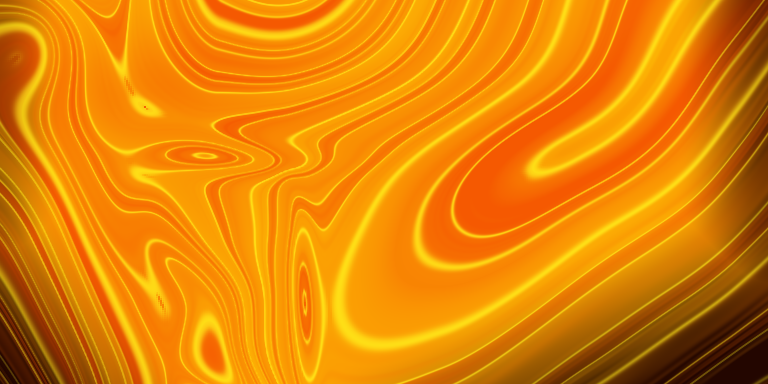
This background is drawn by a Shadertoy shader. Its source:

```glsl
// Molten amber marbling: folded flow bands edged with glowing yellow veins.

float hash1(float n) { return fract(sin(n * 127.1 + 3.7) * 43758.55); }

float hash2(vec2 p) { return fract(sin(dot(p, vec2(127.1, 311.7))) * 43758.55); }

float valueNoise(vec2 p) {
    vec2 i = floor(p), f = fract(p);
    f = f * f * (3.0 - 2.0 * f);
    return mix(mix(hash2(i), hash2(i + vec2(1, 0)), f.x),
               mix(hash2(i + vec2(0, 1)), hash2(i + vec2(1, 1)), f.x), f.y);
}

// Smooth elliptical bump
float hill(vec2 p, vec2 center, vec2 radius) {
    vec2 q = (p - center) / radius;
    return exp(-dot(q, q));
}

// Height field whose level curves are the flow lines
float flowHeight(vec2 p) {
    vec2 warp = vec2(valueNoise(p * 2.6 + 4.0), valueNoise(p * 2.6 + 19.0)) - 0.5;
    p += 0.13 * warp;

    // Long nested tongues opening to the upper right
    vec2 q = p - vec2(1.50, 0.62);
    float along = dot(q, vec2(0.8, 0.6));
    float across = dot(q, vec2(-0.6, 0.8)) - 0.3 * pow(max(along, 0.0), 2.0);
    float height = sqrt(pow(min(along, 0.0) * 0.35, 2.0) + across * across + 0.0004);

    // Rings at the top, steep falling streams at the lower left
    height += 0.55 * hill(p, vec2(0.85, 1.06), vec2(0.38, 0.25));
    height += 0.5 * smoothstep(0.8, 0.42, p.x) * smoothstep(0.75, 0.25, p.y);

    // Diagonal streams along the left side
    float diagonal = 0.9 + 1.4 * (0.45 - p.x - 0.75 * (p.y - 0.3));
    height = mix(height, diagonal, smoothstep(0.6, 0.1, p.x));

    // Narrow folds and a loop in the corner
    float sway = 0.25 * (p.y - 0.1) + 0.025 * sin(p.y * 17.0);
    height += 0.38 * exp(-pow((p.x - 0.57 + sway) / 0.075, 2.0)) * smoothstep(0.62, 0.05, p.y);
    height -= 0.2 * hill(p, vec2(0.75, 0.25), vec2(0.035, 0.25));
    height += 0.25 * hill(p, vec2(0.62, 0.62), vec2(0.2, 0.045));
    height += 0.35 * hill(p, vec2(0.06, 0.92), vec2(0.16, 0.15));
    return height;
}

void mainImage(out vec4 fragColor, in vec2 fragCoord) {
    vec2 p = fragCoord / iResolution.y;
    p.x *= 2.0 * iResolution.y / iResolution.x;

    // Unevenly spaced levels; each vein lies on a whole number
    float height = flowHeight(p);
    float level = height * 15.0;
    level += 0.3 * sin(level * 2.4);
    float slope = length(vec2(dFdx(level), dFdy(level))) * iResolution.y + 0.01;
    float vein = floor(level + 0.5);
    float offset = level - vein;
    float dist = abs(offset) / slope;
    float pixel = 1.0 / iResolution.y;

    // Band tone, from red orange to amber
    float side = smoothstep(-pixel, pixel, offset / slope);
    float tone = mix(hash1(vein), hash1(vein + 1.0), side);
    tone = mix(0.5, tone, 0.8) + 0.35 * (0.25 - abs(offset));
    tone += 0.3 * (valueNoise(p * 3.0 + 8.0) - 0.5);
    tone -= 0.42 * exp(-pow((height - 0.14) / 0.065, 2.0));
    tone -= 0.45 * hill(p, vec2(0.36, 0.76), vec2(0.22, 0.16));

    // Fine streaks drawn along the flow
    float streak = valueNoise(vec2(level * 7.0, dot(p, vec2(2.0, 1.5)))) - 0.5;
    tone += 0.16 * streak / (1.0 + slope * pixel * 8.0);
    tone = clamp(tone, 0.0, 1.0);
    vec3 color = mix(vec3(0.96, 0.35, 0.005), vec3(0.99, 0.70, 0.015), tone);

    // Shadow pooling in the lower corners and along the edges
    float shadow = smoothstep(-0.07, 0.46, 0.48 * (p.x - 0.95) - p.y);
    shadow = max(shadow, 0.95 * smoothstep(0.5, -0.02, p.x + 0.75 * p.y));
    shadow = max(shadow, 0.65 * smoothstep(1.76, 2.03, p.x));
    shadow = max(shadow, 0.4 * smoothstep(0.16, -0.02, p.x));
    shadow = clamp(shadow * (1.0 + 0.35 * streak), 0.0, 1.0);
    color *= 1.0 - shadow * vec3(0.86, 0.96, 0.9);

    // Crisp vein plus a glow that widens where the flow slows down
    float strength = 0.45 + 0.5 * hash1(vein + 40.0);
    float crisp = smoothstep(0.0026 + pixel * 0.5, 0.0008, dist);
    float spread = 0.05 + 0.07 * step(0.7, hash1(vein + 71.0));
    float glow = exp(-pow(offset / spread, 2.0)) * smoothstep(0.045, 0.01, dist);
    float crowding = 1.0 / (1.0 + pow(slope * 0.016, 2.0));
    float light = max(crisp * strength, glow * 0.85) * crowding;
    color = mix(color, vec3(1.0, 0.91, 0.1), light * (1.0 - 0.6 * shadow));

    fragColor = vec4(color, 1.0);
}
```
